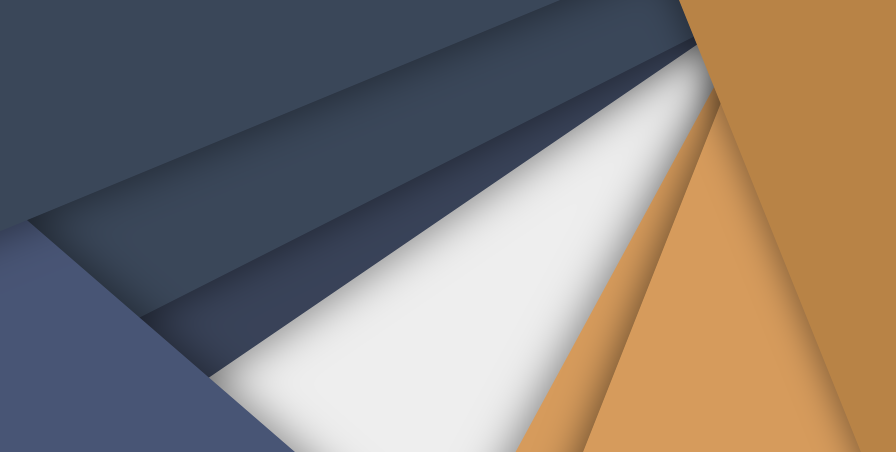
Give the GLSL for this background, as a Shadertoy shader.

```glsl
// Overlapping paper sheets fanning out between two diagonal edges.
// Each sheet is a half plane: it first drops a soft shadow on the sheets
// below, then covers them with its own flat colour.

// Signed distance to the line a-b, positive on the left of its direction.
float lineDistance(vec2 p, vec2 a, vec2 b) {
    vec2 along = normalize(b - a), q = p - a;
    return along.x * q.y - along.y * q.x;
}

// Shadow factor that fades with distance outside the sheet.
float softShadow(float dist, float strength, float reach) {
    float t = max(-dist, 0.0) / reach;
    return 1.0 - strength * exp(-1.2 * t - 1.5 * t * t);
}

void addSheet(inout vec3 color, float dist, vec3 paper, float strength, float reach) {
    float pixel = 1.0 / iResolution.y;
    color *= softShadow(dist, strength, reach);
    color = mix(color, paper, smoothstep(-0.6 * pixel, 0.6 * pixel, dist));
}

void mainImage(out vec4 fragColor, in vec2 fragCoord) {
    // Height spans 0 to 1, width spans 0 to 1.99.
    vec2 p = fragCoord / iResolution.xy * vec2(1.99, 1.0);

    vec3 orange = vec3(0.84, 0.608, 0.36);
    vec3 slate = vec3(0.228, 0.278, 0.35);
    vec3 color = vec3(0.933);

    // Light orange sheets on the right of the white one
    addSheet(color, lineDistance(p, vec2(1.585, 0.806), vec2(1.145, 0.0)), orange, 0.27, 0.09);
    addSheet(color, lineDistance(p, vec2(1.601, 0.772), vec2(1.295, 0.0)), orange, 0.30, 0.08);

    // Navy strip and slate band above the white sheet
    addSheet(color, lineDistance(p, vec2(0.466, 0.166), vec2(1.549, 0.902)), vec3(0.222, 0.26, 0.345), 0.25, 0.09);
    addSheet(color, lineDistance(p, vec2(0.311, 0.298), vec2(1.547, 0.922)), slate, 0.24, 0.08);

    // Indigo corner, then the upper slate sheet that overlaps its tip
    addSheet(color, lineDistance(p, vec2(0.655, 0.0), vec2(0.060, 0.513)), vec3(0.283, 0.332, 0.458), 0.25, 0.09);
    addSheet(color, lineDistance(p, vec2(0.060, 0.513), vec2(1.244, 1.0)), slate, 0.24, 0.09);

    // Dark orange sheet on top of everything
    addSheet(color, lineDistance(p, vec2(1.508, 1.0), vec2(1.912, 0.0)), vec3(0.72, 0.512, 0.275), 0.24, 0.075);

    fragColor = vec4(color, 1.0);
}
```
